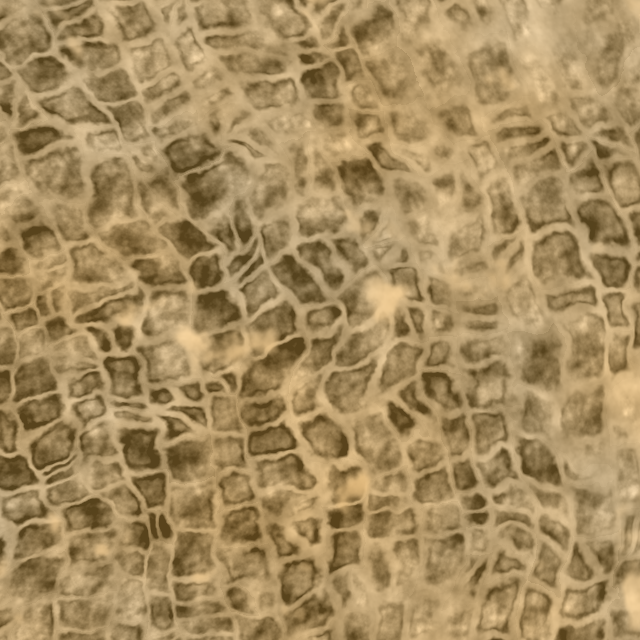
Give the GLSL for this texture, as a WebGL 1 fragment shader.

```glsl
precision highp float;
// Weathered sandstone cobbles: skewed, uneven blocks with pale worn mortar.
uniform vec2 u_resolution;

const vec3 SHADE = vec3(0.47, 0.38, 0.22);
const vec3 CREAM = vec3(0.92, 0.80, 0.61);
const float STONES = 14.5;        // stones across the canvas
const float TILT = 0.25;          // mean turn of the paving, radians
const vec2 TILT_BEND = vec2(-0.10, 0.25);
const float EDGE_JITTER = 0.42;   // unevenness of the block sizes
const float WARP = 1.0;           // waviness of the joints
const float JOINT = 0.055;        // half width of a joint, in stones
const float SPLIT_SHARE = 0.28;   // share of stones cracked in two
const float BASE_TONE = 0.33;
const float MOTTLE = 1.5;
const float RELIEF = 1.1;

float hash(vec2 p) {
  return fract(sin(dot(p, vec2(127.1, 311.7))) * 43758.5453);
}

float noise(vec2 p) {
  vec2 i = floor(p), f = fract(p);
  f = f * f * (3.0 - 2.0 * f);
  return mix(mix(hash(i), hash(i + vec2(1.0, 0.0)), f.x),
             mix(hash(i + vec2(0.0, 1.0)), hash(i + 1.0), f.x), f.y);
}

float fbm(vec2 p) {
  float sum = 0.0, amp = 0.53;
  for (int i = 0; i < 4; i++) {
    sum += amp * noise(p);
    p = mat2(1.6, 1.2, -1.2, 1.6) * p + 7.3;
    amp *= 0.5;
  }
  return sum;
}

float edgeAt(float i, float seed) {
  return i + EDGE_JITTER * (hash(vec2(i, seed)) - 0.5);
}

// Uneven slot along one axis: id, distance to its lower and upper edge.
vec3 slot(float x, float seed) {
  float i = floor(x);
  if (x < edgeAt(i, seed)) i -= 1.0;
  else if (x > edgeAt(i + 1.0, seed)) i += 1.0;
  return vec3(i, x - edgeAt(i, seed), edgeAt(i + 1.0, seed) - x);
}

float softMin(float a, float b, float k) {
  float h = max(k - abs(a - b), 0.0) / k;
  return min(a, b) - 0.25 * h * h * k;
}

void main() {
  vec2 p = gl_FragCoord.xy / min(u_resolution.x, u_resolution.y);

  // Paving axes that turn slowly over the canvas, then wavy joints.
  vec2 c = p - 0.5;
  float a = TILT + dot(TILT_BEND, c);
  vec2 q = STONES * mat2(cos(a), -sin(a), sin(a), cos(a)) * c + 40.0;
  vec2 wavy = vec2(noise(q * 0.55), noise(q * 0.55 + 31.0)) - 0.5;
  vec2 ragged = vec2(fbm(q * 1.9 + 5.0), fbm(q * 1.9 + 57.0)) - 0.5;
  vec2 w = q + WARP * wavy + 0.45 * ragged;

  // Columns of staggered stones.
  vec3 col = slot(w.x, 3.0);
  float stagger = hash(vec2(col.x, 9.0));
  vec3 row = slot(w.y * mix(0.9, 1.25, stagger) + 5.0 * stagger, col.x + 17.0);
  vec2 id = vec2(col.x, row.x);
  float edge = softMin(min(col.y, col.z), min(row.y, row.z), 0.16);

  // Cracks across some stones.
  vec2 local = 0.5 * vec2(col.y - col.z, row.y - row.z);
  float turn = 6.283 * hash(id + 4.7);
  float crack = dot(local, vec2(cos(turn), sin(turn))) + 0.12 * (stagger - 0.5);
  float isSplit = step(hash(id + 8.1), SPLIT_SHARE);
  edge = mix(edge, softMin(edge, abs(crack), 0.12), isSplit);
  float half_ = isSplit * step(0.0, crack);

  // Stone face: own tone, mottling and slanted light on the relief.
  float region = fbm(p * 4.0 + 12.0);
  float grain = fbm(q * 1.7 + 80.0);
  float lit = fbm(q * 2.6 + vec2(0.10, -0.12)) - fbm(q * 2.6 - vec2(0.10, -0.12));
  float tone = BASE_TONE + 0.36 * (hash(id + 0.37 * half_) - 0.5);
  tone += MOTTLE * (grain - 0.5) + RELIEF * lit + 0.7 * (region - 0.5);
  tone += 0.35 * (fbm(q * 7.0) - 0.5);

  // Dark crease just inside the joint, stronger on some sides.
  float wear = noise(q * 1.3 + 22.0);
  float crease = exp(-pow((edge - 0.15) / 0.06, 2.0));
  tone -= 0.38 * crease * smoothstep(0.25, 0.8, wear);

  // Pale joints, broad and worn where the region is sandy.
  float sandy = smoothstep(0.5, 0.75, region);
  float width = JOINT * (0.6 + 0.8 * noise(q * 0.9 + 63.0)) + 0.12 * sandy;
  float joint = 1.0 - smoothstep(width * 0.4, width + 0.075, edge);
  float jointTone = 0.75 + 0.8 * (fbm(q * 2.2 + 44.0) - 0.5);
  tone = mix(tone, jointTone, joint * mix(0.5, 0.95, noise(q * 0.8 + 15.0)));

  // Rare bleached patches.
  float bleach = smoothstep(0.66, 0.82, fbm(q * 0.75 + 130.0));
  tone = mix(tone, 0.98 + 0.4 * (grain - 0.5), 0.85 * bleach);

  vec3 color = mix(SHADE, CREAM, clamp(tone, -0.28, 1.12));
  float warmth = fbm(p * 5.0 + 70.0) - 0.5 + 0.3 * bleach;
  color *= 1.0 + warmth * vec3(0.08, 0.0, -0.16);
  gl_FragColor = vec4(color, 1.0);
}
```
